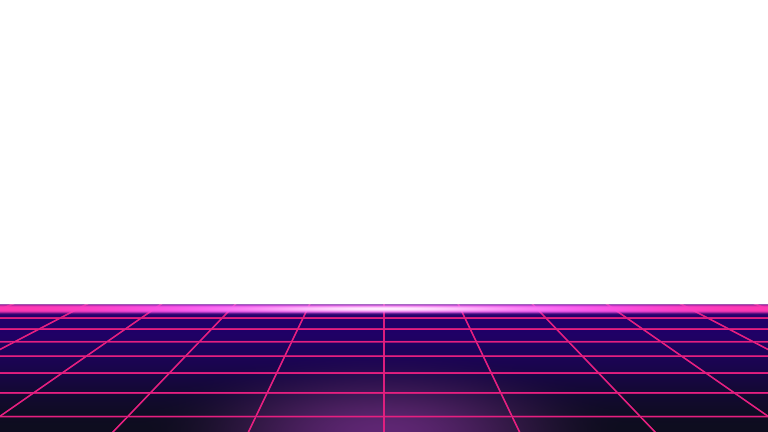
Write a WebGL 1 fragment shader that draws this background.

```glsl
precision highp float;
// A neon perspective grid floor under a plain white sky. Grid lines come from
// inverse-depth projection about a vanishing point; a flattened radial glow
// lights the floor and a bright bar with a hot core covers the horizon.

uniform vec2 u_resolution;

// Lengths are fractions of the canvas height, measured down from the top.
const float FLOOR_TOP = 0.7045;
const float BAR_CENTER = 0.7150;
const float VANISH_Y = 0.345;
const float COLUMN_SPREAD = 0.479;
const float ROW_DENSITY = 6.377;
const float ROW_PHASE = 0.298;
const float LINE_HALF_WIDTH = 0.0020;

const vec3 SKY = vec3(1.0);
const vec3 FLOOR_FAR = vec3(0.125, 0.0, 0.41);
const vec3 FLOOR_NEAR = vec3(0.055, 0.05, 0.12);
const vec3 FLOOR_GLOW = vec3(0.37, 0.15, 0.45);
const vec3 LINE_PINK = vec3(0.90, 0.12, 0.50);
const vec3 BAR_EDGE = vec3(1.0, 0.22, 0.70);
const vec3 BAR_MIDDLE = vec3(0.98, 0.32, 0.94);
const vec3 BAR_CORE = vec3(1.0, 0.93, 1.0);

// Coverage of a stroke at a given distance from its centre line.
float stroke(float dist, float halfWidth, float pixel) {
  return 1.0 - smoothstep(halfWidth - 0.5 * pixel, halfWidth + 0.5 * pixel, dist);
}

// Distance to the nearest line that runs to the vanishing point.
float columnDistance(float x, float depthY) {
  float column = x / (COLUMN_SPREAD * depthY);
  float nearest = floor(column + 0.5);
  float slope = nearest * COLUMN_SPREAD;
  return abs(column - nearest) * COLUMN_SPREAD * depthY / sqrt(1.0 + slope * slope);
}

// Distance to the nearest horizontal line, evenly spaced in inverse depth.
float rowDistance(float depthY) {
  float row = ROW_DENSITY / depthY - ROW_PHASE;
  float nearest = floor(row + 0.5);
  return abs(depthY - ROW_DENSITY / (nearest + ROW_PHASE));
}

// Floor gradient with a wide glow at the bottom centre.
vec3 floorColor(vec2 p) {
  float nearness = smoothstep(0.74, 1.0, p.y);
  vec3 base = mix(FLOOR_FAR, FLOOR_NEAR, nearness);
  float radius = length((p - vec2(0.0, 1.0)) / vec2(0.56, 0.19));
  float glow = 1.0 - smoothstep(0.0, 1.0, radius);
  return mix(base, FLOOR_GLOW, glow);
}

// Horizon bar: pink ends, violet middle and a white elongated core.
vec3 addHorizonBar(vec3 color, vec2 p) {
  float dy = p.y - BAR_CENTER;
  float haze = 0.30 * exp(-max(dy, 0.0) / 0.009);
  float body = exp(-pow(abs(dy) / 0.0100, 4.0));
  float core = exp(-dot(p / vec2(0.30, 1.0), vec2(p.x / 0.30, 0.0)));
  core *= exp(-pow(dy / 0.0065, 2.0));
  vec3 barColor = mix(BAR_MIDDLE, BAR_EDGE, smoothstep(0.35, 0.88, abs(p.x)));
  color = mix(color, vec3(0.40, 0.0, 0.65), haze);
  color = mix(color, barColor, body);
  return mix(color, BAR_CORE, core);
}

void main() {
  float pixel = 1.0 / u_resolution.y;
  vec2 p = vec2(gl_FragCoord.x - 0.5 * u_resolution.x,
                u_resolution.y - gl_FragCoord.y) * pixel;
  float depthY = max(p.y - VANISH_Y, 0.05);

  // Floor and grid
  vec3 color = floorColor(p);
  float lineDist = min(columnDistance(p.x, depthY), rowDistance(depthY));
  color = mix(color, LINE_PINK, stroke(lineDist, LINE_HALF_WIDTH, pixel));

  // Horizon, then sky above the floor edge
  color = addHorizonBar(color, p);
  float ground = smoothstep(-0.5 * pixel, 0.5 * pixel, p.y - FLOOR_TOP);
  gl_FragColor = vec4(mix(SKY, color, ground), 1.0);
}
```
